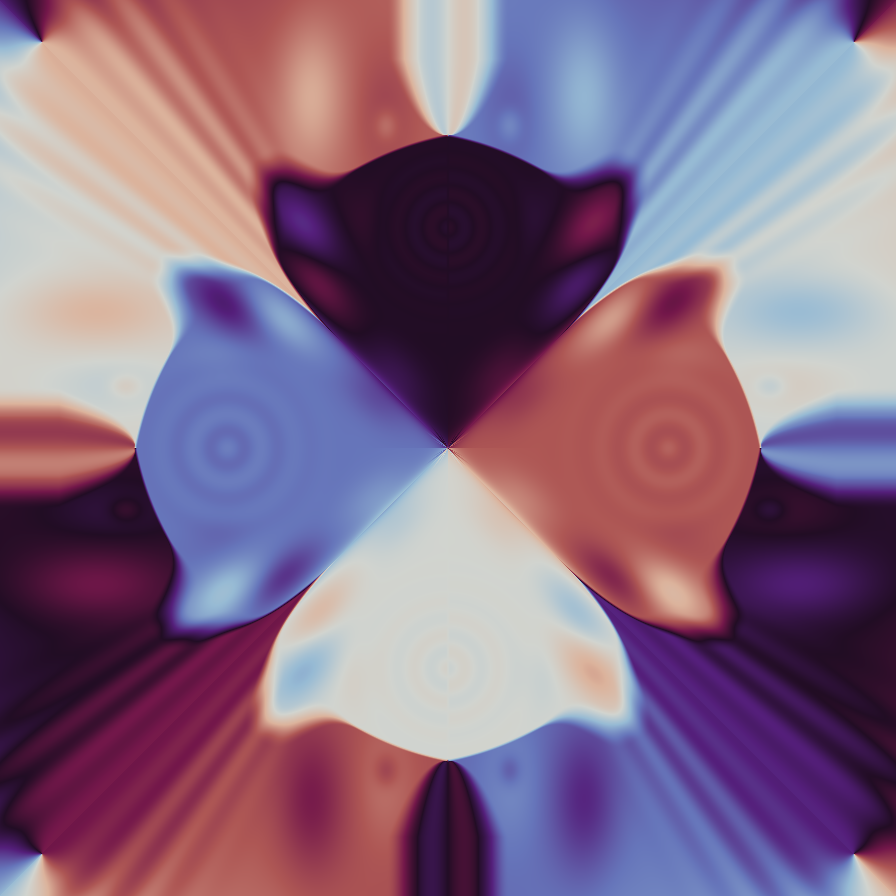
Write a Shadertoy shader that draws this background.

```glsl
const float TIP = 0.698;          // lobe length on its axis
const float ROOT = 0.492;         // centre of the rings
const float CORNER = 0.906;       // corner vortex, per coordinate
const float RING_PERIOD = 0.076;
const float RING_SWING = 6.0;     // degrees
const float RAY_SWING = 13.0;     // degrees
const float OUTER_TURN = 95.0;    // usual phase turn outside the lobes
const float SEAM = 0.012;         // softness of the inner diagonals

// Colour stops every 45 degrees, from light to dark
const vec3 WARM[5] = vec3[5](
    vec3(0.82, 0.83, 0.81), vec3(0.86, 0.70, 0.61), vec3(0.68, 0.34, 0.33),
    vec3(0.45, 0.09, 0.29), vec3(0.13, 0.05, 0.14));
const vec3 COOL[5] = vec3[5](
    vec3(0.82, 0.83, 0.81), vec3(0.59, 0.73, 0.83), vec3(0.40, 0.46, 0.73),
    vec3(0.33, 0.12, 0.48), vec3(0.13, 0.05, 0.14));

vec3 phaseColor(float phase) {
    float a = mod(phase + 180.0, 360.0) - 180.0;
    float s = min(abs(a) / 45.0, 3.9999);
    int i = int(s);
    float f = fract(s);
    return a > 0.0 ? mix(WARM[i], WARM[i + 1], f) : mix(COOL[i], COOL[i + 1], f);
}

// Gaussian spot, turned by tilt radians
float spot(vec2 p, vec2 centre, vec2 size, float tilt) {
    vec2 d = p - centre;
    float c = cos(tilt), s = sin(tilt);
    d = vec2(c * d.x + s * d.y, c * d.y - s * d.x) / size;
    return exp(-dot(d, d));
}

// Lobe outline: radius against the angle from its axis, in degrees
float lobeRadius(float t) {
    float b = (t - 33.0) / 6.5;
    return TIP - 0.00234 * t + 0.109 * exp(-b * b) - 0.195 * exp((t - 45.0) / 2.0);
}

float innerTurn(vec2 q, float r, float t) {
    float turn = -45.0 * exp(-r * sin(radians(45.0 - t)) / SEAM);
    turn -= 52.0 * spot(q, vec2(0.50, 0.325), vec2(0.10, 0.055), 0.7);
    turn += 38.0 * spot(q, vec2(0.37, 0.29), vec2(0.10, 0.042), 0.7);
    turn -= 20.0 * spot(q, vec2(0.16, 0.115), vec2(0.09, 0.05), 0.7);
    turn += 8.0 * spot(q, vec2(0.51, 0.21), vec2(0.08, 0.05), 0.0);
    return turn;
}

float outerTurn(vec2 q, float t) {
    float edge = (45.0 - t) / 9.0;
    float band = (t - 37.0) / 6.0;
    float turn = OUTER_TURN + (135.0 - OUTER_TURN) * exp(-edge * edge);
    turn += RAY_SWING * cos(1.4 * t) * exp(-band * band);

    // Soft patches beside the axis
    turn += 40.0 * spot(q, vec2(0.79, 0.305), vec2(0.17, 0.075), 0.0);
    turn -= 17.0 * spot(q, vec2(0.75, 0.14), vec2(0.14, 0.065), 0.0);
    turn += 22.0 * spot(q, vec2(0.72, 0.138), vec2(0.035, 0.025), 0.0);

    // Half turn around the corner point
    vec2 d = vec2(CORNER) - q;
    float facing = dot(d, vec2(0.7071)) / max(length(d), 1e-5);
    float around = acos(clamp(facing, -1.0, 1.0)) / 3.14159265;
    turn -= 180.0 * pow(around, 2.2) * smoothstep(0.1, 0.4, q.y);

    // Narrow tongue on the axis
    float halfWidth = 0.002 + 0.07 * sqrt(clamp((q.x - TIP) / 0.17, 0.0, 1.0));
    float s = q.y / halfWidth;
    float tongue = 180.0 + 20.0 * sin(3.14159265 * min(s, 1.0));
    return mix(tongue, turn, smoothstep(0.8, 1.9, s));
}

void mainImage(out vec4 fragColor, in vec2 fragCoord) {
    vec2 p = (2.0 * fragCoord - iResolution.xy) / min(iResolution.x, iResolution.y);
    p += 1e-6;

    // Fold into one sector around the nearest axis
    float r = length(p);
    float angle = degrees(atan(p.x, -p.y));
    float axis = 90.0 * floor(angle / 90.0 + 0.5);
    float side = angle - axis;
    float t = abs(side);
    vec2 q = r * vec2(cos(radians(t)), sin(radians(t)));

    // Signed distance to the lobe outline
    float outline = lobeRadius(t);
    float slope = degrees(lobeRadius(t + 0.25) - lobeRadius(t - 0.25)) / 0.5;
    float dist = (r - outline) / sqrt(1.0 + slope * slope / (r * r));
    float soft = 0.004 + 0.045 * smoothstep(18.0, 31.0, t)
                       * (1.0 - smoothstep(35.0, 43.0, t));
    float outside = smoothstep(-soft, soft, dist);

    float turn = mix(innerTurn(q, r, t), outerTurn(q, t), outside);
    float phase = axis - (side < 0.0 ? -turn : turn);

    // Fading rings, mirrored left to right
    float ringDist = length(q - vec2(ROOT, 0.0));
    float fade = exp(-ringDist * ringDist / 0.022) * (1.0 - outside);
    float ring = RING_SWING * cos(6.2831853 * ringDist / RING_PERIOD) * fade;
    phase -= clamp(p.x / 0.004, -1.0, 1.0) * ring;

    fragColor = vec4(phaseColor(phase), 1.0);
}
```
